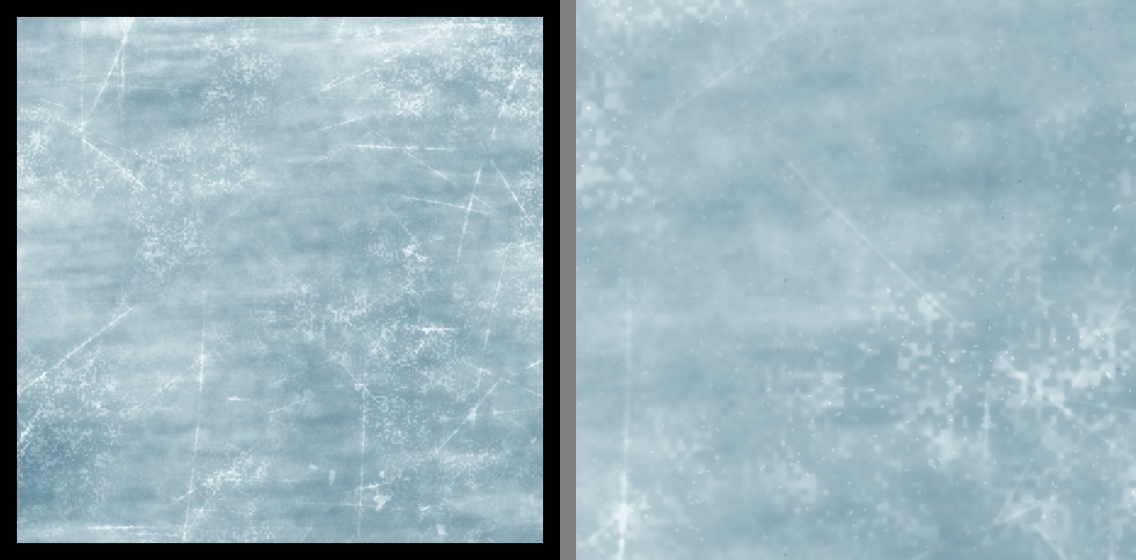
Left, the full canvas; right, a detail of the centre.
Give the GLSL for this texture, as a Shadertoy shader.

```glsl
#define FRAME 0.030
#define DEEP_ICE vec3(0.34, 0.51, 0.58)
#define FROST vec3(0.90, 0.945, 0.96)
#define BASE_TONE 0.50
#define CLOUD_CONTRAST 0.72
#define STREAK_CONTRAST 0.26
#define GRAIN_CONTRAST 0.24
#define SCRATCHES 110
#define SCRATCH_GAIN 0.34
#define DUST_GAIN 0.20
#define FLAKE_GAIN 0.36

float hash(vec2 p) {
    vec3 q = fract(p.xyx * 0.1031);
    q += dot(q, q.yzx + 33.33);
    return fract((q.x + q.y) * q.z);
}

mat2 rotate(float a) {
    float c = cos(a), s = sin(a);
    return mat2(c, -s, s, c);
}

float noise(vec2 p) {
    vec2 i = floor(p), f = fract(p);
    f = f * f * (3.0 - 2.0 * f);
    return mix(mix(hash(i), hash(i + vec2(1, 0)), f.x),
               mix(hash(i + vec2(0, 1)), hash(i + vec2(1, 1)), f.x), f.y);
}

float fbm(vec2 p) {
    float sum = 0.0, amp = 0.533;
    for (int i = 0; i < 4; i++) {
        sum += amp * noise(p);
        p = rotate(0.35) * p * 2.03 + 17.3;
        amp *= 0.5;
    }
    return sum;
}

// Cellular spots: one randomly stretched fleck in some of the cells
float flecks(vec2 p, float chance, float size) {
    float mask = 0.0;
    for (int j = -1; j <= 1; j++)
    for (int i = -1; i <= 1; i++) {
        vec2 cell = floor(p) + vec2(i, j);
        vec2 d = p - cell - vec2(hash(cell + 11.0), hash(cell + 37.0));
        d = rotate(6.283 * hash(cell + 59.0)) * d;
        d.x *= mix(1.0, 2.5, hash(cell + 71.0));
        float radius = size * mix(0.35, 1.0, hash(cell + 5.0));
        float spot = 1.0 - smoothstep(0.5 * radius, radius, length(d));
        mask = max(mask, spot * step(hash(cell + 83.0), chance));
    }
    return mask;
}

// Bent, tapered scratches: x is the sharp core, y the dusty halo
vec2 scratches(vec2 p) {
    vec2 sum = vec2(0.0);
    for (int i = 0; i < SCRATCHES; i++) {
        float id = float(i);
        vec2 center = vec2(hash(vec2(id, 3.0)), hash(vec2(id, 19.0)));
        float turn = 2.0 * hash(vec2(id, 41.0)) - 1.0;
        float size = hash(vec2(id, 67.0));
        float halfLength = mix(0.03, 0.42, size * size);
        float bend = 0.9 * (hash(vec2(id, 89.0)) - 0.5);
        float power = hash(vec2(id, 101.0));
        vec2 q = rotate(1.6 * turn * sqrt(abs(turn))) * (p - center);
        float d = abs(q.y - bend * q.x * q.x) / sqrt(1.0 + 4.0 * bend * bend * q.x * q.x);
        float taper = 1.0 - smoothstep(0.3, 1.0, abs(q.x) / halfLength);
        float width = mix(0.0011, 0.0024, power * power);
        float strength = taper * mix(0.18, 1.0, power * power * power);
        sum += strength * vec2(exp(-d * d / (width * width)), exp(-d * d / 0.00006));
    }
    return min(sum, vec2(1.3));
}

void mainImage(out vec4 fragColor, in vec2 fragCoord) {
    vec2 p = fragCoord / iResolution.xy;
    float pixel = 1.0 / iResolution.y;

    // Cloudy ice, darker towards the bottom
    float clouds = fbm(p * vec2(3.0, 6.0) + 4.0);
    float streaks = fbm(rotate(0.06) * p * vec2(5.0, 42.0) + 31.0);
    float mottle = fbm(p * 45.0);
    float grain = noise(p * 230.0);
    float tone = BASE_TONE + 0.17 * (smoothstep(0.05, 0.6, p.y) - 0.6);
    tone += CLOUD_CONTRAST * (clouds - 0.5) + STREAK_CONTRAST * (streaks - 0.5);
    tone += GRAIN_CONTRAST * (mottle - 0.5) + 0.06 * (grain - 0.5);

    // Frosted band near the top and horizontal smears
    float band = (p.y - 0.935 + 0.03 * (clouds - 0.5)) / 0.022;
    tone += 0.22 * exp(-band * band) * smoothstep(0.15, 0.35, p.x) * smoothstep(0.25, 0.7, streaks);
    tone += 0.16 * smoothstep(0.56, 0.78, fbm(p * vec2(6.0, 22.0) + 70.0));

    // Scratches with powder along them
    vec2 marks = scratches(p);
    float powder = smoothstep(0.45, 0.75, 0.5 * grain + 0.5 * mottle);
    tone += SCRATCH_GAIN * marks.x * smoothstep(0.15, 0.6, mottle);
    tone += 0.04 * marks.y + 0.18 * marks.y * powder;

    // Dust and specks gathered in patches
    float patches = smoothstep(0.42, 0.68, fbm(p * 7.0 + 50.0));
    float specks = max(flecks(p * 58.0, 0.22, 0.19), flecks(p * 125.0, 0.35, 0.26));
    tone += DUST_GAIN * (powder * patches + specks * mix(0.35, 1.2, patches));
    tone -= 0.16 * flecks(p * 42.0 + 9.0, 0.05, 0.09);

    // Ragged flakes, mostly at the lower right
    vec2 warp = vec2(fbm(p * 28.0 + 8.0), fbm(p * 28.0 + 90.0)) - 0.5;
    float corner = smoothstep(0.35, 0.75, p.x) * (1.0 - smoothstep(0.2, 0.6, p.y));
    float flakes = flecks((p + 0.05 * warp) * 15.0, 0.3, 0.36);
    tone += FLAKE_GAIN * flakes * mix(0.12, 1.0, corner) * smoothstep(0.3, 0.55, mottle);

    // Black surround
    vec2 inset = min(p, 1.0 - p) - FRAME;
    float inside = smoothstep(-0.5 * pixel, 0.5 * pixel, min(inset.x, inset.y));
    fragColor = vec4(mix(DEEP_ICE, FROST, clamp(tone, 0.0, 1.0)) * inside, 1.0);
}
```
